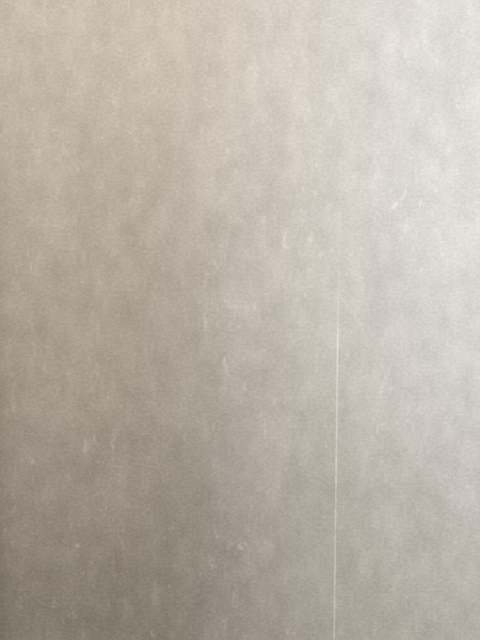
This texture is drawn by a WebGL 2 fragment shader. Its source:

```glsl
#version 300 es
precision highp float;
// Softly lit beige plaster wallpaper with fine grain, faint scratches and one vertical seam.
uniform vec2 u_resolution;
out vec4 fragColor;

vec2 hash2(vec2 p) {
  vec3 q = fract(vec3(p.xyx) * vec3(0.1031, 0.103, 0.0973));
  q += dot(q, q.yzx + 33.33);
  return fract((q.xx + q.yz) * q.zy);
}

float cornerSlope(vec2 cell, vec2 offset, vec2 f) {
  float angle = 6.2832 * hash2(cell + offset + 200.0).x;
  return dot(vec2(cos(angle), sin(angle)), f - offset);
}

// Gradient noise, roughly -0.7 to 0.7
float gradientNoise(vec2 p) {
  vec2 cell = floor(p), f = fract(p);
  vec2 w = f * f * f * (f * (f * 6.0 - 15.0) + 10.0);
  float low = mix(cornerSlope(cell, vec2(0, 0), f), cornerSlope(cell, vec2(1, 0), f), w.x);
  float high = mix(cornerSlope(cell, vec2(0, 1), f), cornerSlope(cell, vec2(1, 1), f), w.x);
  return mix(low, high, w.y);
}

float fbm(vec2 p) {
  float sum = 0.0, amplitude = 0.6;
  for (int i = 0; i < 5; i++) {
    sum += amplitude * gradientNoise(p);
    p = mat2(0.96, 0.28, -0.28, 0.96) * p * 2.03 + 17.3;
    amplitude *= 0.58;
  }
  return sum;
}

float segmentDistance(vec2 p, vec2 a, vec2 b) {
  vec2 pa = p - a, ba = b - a;
  return length(pa - ba * clamp(dot(pa, ba) / dot(ba, ba), 0.0, 1.0));
}

// Light falls from the upper right over the wall
vec3 wallLight(vec2 uv) {
  vec3 left = mix(vec3(0.515, 0.482, 0.432), vec3(0.675, 0.637, 0.58), smoothstep(-0.1, 0.62, uv.y));
  left = mix(left, vec3(0.8, 0.753, 0.692), smoothstep(0.45, 1.05, uv.y));
  vec3 right = mix(vec3(0.695, 0.673, 0.64), vec3(0.885, 0.873, 0.86), smoothstep(-0.1, 0.7, uv.y));
  vec3 light = mix(left, right, smoothstep(0.2, 1.06, uv.x));
  light += 0.02 * exp(-pow((uv.x - 0.55) / 0.2, 2.0));
  light -= 0.022 * exp(-pow((uv.x - 0.38) / 0.1, 2.0)) * (1.0 - uv.y);
  return light - 0.06 * exp(-uv.x * 28.0) * (1.0 - 0.7 * uv.y);
}

void main() {
  vec2 uv = gl_FragCoord.xy / u_resolution;
  vec2 p = gl_FragCoord.xy / u_resolution.x;
  float pixel = 1.0 / u_resolution.x;
  vec3 color = wallLight(uv);

  // Cloudy trowel marks, drawn out vertically
  float clouds = fbm(p * vec2(8.0, 5.0));
  float streaks = fbm(p * vec2(30.0, 11.0) + 40.0);
  float patches = fbm(p * vec2(20.0, 18.0) + 80.0);
  color += 0.045 * clouds + 0.036 * streaks + 0.042 * patches;

  // Pale worn flecks gathered in patches
  float worn = smoothstep(-0.1, 0.4, fbm(p * vec2(7.0, 5.0) + 11.0));
  float flecks = smoothstep(0.1, 0.5, fbm(p * vec2(48.0, 28.0) + 60.0));
  color += 0.075 * worn * flecks;

  // Fine embossed grain, slightly wider than tall
  float grain = gradientNoise(p * vec2(125.0, 165.0) + 5.0);
  float fineGrain = gradientNoise(p * vec2(210.0, 250.0) + 31.0);
  color += 0.033 * grain + 0.027 * fineGrain;
  color += 0.032 * smoothstep(0.25, 0.6, gradientNoise(p * vec2(95.0, 120.0) + 70.0));

  // Short broken scratches, mostly upright
  vec2 bent = p + 0.006 * vec2(gradientNoise(p * 30.0), gradientNoise(p * 30.0 + 9.0));
  float broken = smoothstep(-0.25, 0.3, gradientNoise(p * 65.0 + 3.0));
  for (int i = 0; i < 18; i++) {
    vec2 start = hash2(vec2(float(i), 4.0)) * vec2(1.0, 1.15);
    vec2 shape = hash2(vec2(float(i), 19.0));
    float angle = 1.65 + (shape.x - 0.5) * (i % 4 == 0 ? 3.0 : 0.5);
    vec2 end = start + (0.02 + 0.05 * shape.y) * vec2(cos(angle), sin(angle));
    float d = segmentDistance(bent, start, end);
    color += 0.04 * broken * (1.0 - smoothstep(0.0005, 0.0022 + pixel, d));
  }

  // Seam between two sheets, fading out toward the top
  float seamX = 0.696 + 0.016 * uv.y;
  float seamOffset = p.x - seamX;
  float seamFade = 1.0 - smoothstep(0.42, 0.62, uv.y);
  float seamLine = 1.0 - smoothstep(0.0004, 0.0012 + pixel, abs(seamOffset));
  color += 0.008 * smoothstep(-pixel, pixel, seamOffset) * exp(-max(seamOffset, 0.0) * 9.0) * (1.0 - uv.y);
  color += seamLine * (0.012 + 0.085 * seamFade) * (0.85 + 0.5 * streaks) * (1.0 - smoothstep(0.6, 0.85, uv.y));

  fragColor = vec4(clamp(color, 0.0, 1.0), 1.0);
}
```
